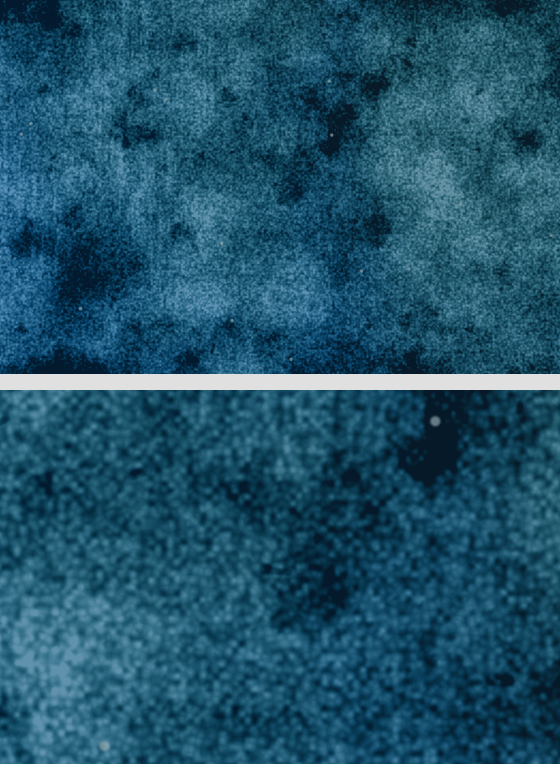
Top, the full canvas; bottom, a detail of the centre.
This texture is drawn by a Shadertoy shader. Its source:

```glsl
// Weathered blue plaster: cloudy stains, vertical scuffs, dark pits and fine speckled grain.

float hash(vec2 p) {
    vec3 q = fract(p.xyx * vec3(0.1031, 0.1030, 0.0973));
    q += dot(q, q.yzx + 33.33);
    return fract((q.x + q.y) * q.z);
}

float valueNoise(vec2 p) {
    vec2 i = floor(p), f = fract(p);
    f = f * f * (3.0 - 2.0 * f);
    return mix(mix(hash(i), hash(i + vec2(1, 0)), f.x),
               mix(hash(i + vec2(0, 1)), hash(i + vec2(1, 1)), f.x), f.y);
}

// Layered noise, turned between octaves to hide the grid
float clouds(vec2 p) {
    float sum = 0.0, amp = 0.5;
    for (int i = 0; i < 5; i++) {
        sum += amp * valueNoise(p);
        p = mat2(1.6, 1.2, -1.2, 1.6) * p + 17.3;
        amp *= 0.55;
    }
    return sum / 1.055;
}

// Cellular noise: x is the distance to the nearest point, y that cell's random value
vec2 cellular(vec2 p) {
    vec2 home = floor(p), nearest = vec2(9.0, 0.0);
    for (int y = -1; y <= 1; y++)
        for (int x = -1; x <= 1; x++) {
            vec2 cell = home + vec2(x, y);
            vec2 point = cell + vec2(hash(cell + 3.7), hash(cell + 91.2));
            float d = length(p - point);
            if (d < nearest.x) nearest = vec2(d, hash(cell + 47.9));
        }
    return nearest;
}

float patchAt(vec2 p, vec2 centre, vec2 size) {
    vec2 d = (p - centre) / size;
    return exp(-dot(d, d));
}

void mainImage(out vec4 fragColor, in vec2 fragCoord) {
    vec2 p = fragCoord / iResolution.y;
    vec2 warp = vec2(clouds(p * 5.0 + 40.0), clouds(p * 5.0 + 70.0)) - 0.5;
    vec2 w = p + 0.22 * warp;

    // Broad worn and stained areas
    float tone = 0.53;
    tone += 0.20 * patchAt(w, vec2(0.20, 0.62), vec2(0.22, 0.24));
    tone += 0.20 * patchAt(w, vec2(1.24, 0.55), vec2(0.20, 0.34));
    tone += 0.13 * patchAt(w, vec2(0.62, 0.30), vec2(0.30, 0.25));
    tone -= 0.32 * patchAt(w, vec2(0.10, 0.97), vec2(0.20, 0.16));
    tone -= 0.36 * patchAt(w, vec2(1.28, 1.02), vec2(0.36, 0.18));
    tone -= 0.24 * patchAt(w, vec2(0.22, 0.25), vec2(0.16, 0.12));
    float band = (w.x - 0.89 - 0.05 * sin(w.y * 7.0)) / 0.12;
    tone -= 0.24 * exp(-band * band) * smoothstep(0.95, 0.65, w.y);
    tone -= 0.15 * smoothstep(0.07, 0.0, min(p.y, 1.0 - p.y) + 0.1 * warp.x);

    // Mottling, with deeper blots where the noise dips
    float mottle = clouds(p * 11.0 + 5.0);
    tone += 0.75 * (clouds(p * 3.5 + 9.0) - 0.5) + 0.95 * (mottle - 0.5);
    tone -= 0.55 * smoothstep(0.42, 0.22, clouds(p * 8.0 + 23.0));

    // Vertical scuffs, strongest on the left, and a faint thread pattern
    float scuffMask = smoothstep(0.42, 0.65, valueNoise(p * vec2(7.0, 2.5) + 31.0))
                    * mix(1.0, 0.4, smoothstep(0.4, 0.8, p.x));
    float scuff = valueNoise(p * vec2(130.0, 7.0)) + valueNoise(p * vec2(75.0, 16.0) + 8.0) - 1.0;
    tone += 0.30 * scuffMask * scuff;
    tone += 0.03 * sin(p.x * 520.0 + 3.0 * warp.y) * scuffMask;

    // Fine grain
    tone += 0.48 * (0.5 - cellular(p * 120.0).x);
    tone += 0.62 * (valueNoise(p * 175.0 + 11.0) - 0.5);
    tone += 0.20 * (valueNoise(p * vec2(95.0, 70.0) + 60.0) - 0.5);

    // Ragged pits and a few pale chips
    vec2 pit = cellular((p + 0.03 * (vec2(valueNoise(p * 45.0), valueNoise(p * 45.0 + 9.0)) - 0.5)) * 13.0);
    float pitSize = 0.10 + 0.16 * fract(pit.y * 37.0);
    tone -= 0.42 * step(0.80, pit.y) * smoothstep(pitSize, pitSize * 0.3, pit.x);
    vec2 chip = cellular(p * 16.0 + 50.0);
    float chipMask = step(0.975, chip.y) * smoothstep(0.10, 0.04, chip.x);

    // Dark navy to pale steel, bluer at the left and in the central stain
    tone = clamp(tone, -0.12, 1.2);
    float lit = max(tone, 0.0);
    vec3 color = vec3(0.01 + 0.27 * pow(lit, 1.7), 0.14 + 0.36 * tone, 0.225 + 0.375 * tone);
    float blueness = smoothstep(0.75, 0.0, p.x + 0.35 * p.y + 0.4 * warp.y)
                   + 0.6 * exp(-band * band) + 0.4 * smoothstep(0.5, 0.0, p.y);
    color += vec3(-0.030, -0.012, 0.050) * min(blueness, 1.0) * smoothstep(-0.1, 0.4, tone);
    float greyness = smoothstep(0.7, 1.4, p.x + 0.4 * p.y);
    color += vec3(0.020, 0.002, -0.028) * greyness;
    color = mix(color, vec3(0.55, 0.64, 0.67), 0.7 * chipMask);

    fragColor = vec4(clamp(color, 0.0, 1.0), 1.0);
}
```
